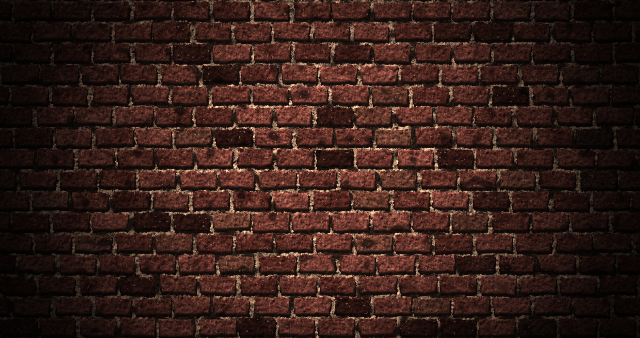
This texture is drawn by a WebGL 1 fragment shader. Its source:

```glsl
precision highp float;
// Weathered red brick wall in running bond under a soft pool of light.
// Jittered rounded boxes form the bricks; wrapping gradient noise chips their
// edges and stains them, and a shifted distance lookup casts joint shadows.
uniform vec2 u_resolution;

#define BRICKS vec2(16.0, 16.0)         // bricks across, rows up
#define ASPECT 1.9                      // brick cell width over height
#define JOINT 0.085                     // half joint width, in row heights
#define CORNER 0.045                    // brick corner radius
#define WOBBLE 0.08                     // unevenness of the brick outlines
#define SHADOW_REACH vec2(-0.05, 0.11)  // offset toward the light
#define BRICK_LIGHT vec3(0.56, 0.30, 0.25)
#define BRICK_DARK vec3(0.28, 0.125, 0.10)
#define BRICK_BROWN vec3(0.42, 0.27, 0.20)
#define MORTAR vec3(0.80, 0.62, 0.49)
#define GAP vec3(0.05, 0.025, 0.018)
#define EDGE_LIGHT 0.11                 // brightness left at the dark border

vec2 hash2(vec2 p) {
  vec3 a = fract(p.xyx * vec3(0.1031, 0.1030, 0.0973));
  a += dot(a, a.yzx + 33.33);
  return fract((a.xx + a.yz) * a.zy);
}

// Dot product of a wrapped lattice gradient with the offset from its corner
float corner(vec2 cell, vec2 offset, vec2 period) {
  return dot(hash2(mod(cell, period) + period) * 2.0 - 1.0, offset);
}

// Gradient noise that repeats over the unit square
float noise(vec2 uv, vec2 period) {
  vec2 p = uv * period, i = floor(p), f = p - i;
  vec2 u = f * f * f * (f * (f * 6.0 - 15.0) + 10.0);
  vec2 x = vec2(1.0, 0.0), y = x.yx;
  return mix(mix(corner(i, f, period), corner(i + x, f - x, period), u.x),
             mix(corner(i + y, f - y, period), corner(i + 1.0, f - 1.0, period), u.x), u.y);
}

float fbm(vec2 uv, vec2 period) {
  float sum = 0.0, gain = 1.0;
  for (int octave = 0; octave < 4; octave++) {
    sum += gain * noise(uv, period);
    period *= 2.0;
    gain *= 0.65;
  }
  return sum;
}

// Signed distance to the brick in this cell, in row heights
float brick(vec2 uv, out vec2 tone, out vec2 local) {
  vec2 q = uv * BRICKS;
  float row = mod(floor(q.y), BRICKS.y);
  q.x += 0.5 * mod(row, 2.0) + 0.25 * hash2(vec2(row, 7.0)).x;
  vec2 cell = vec2(mod(floor(q.x), BRICKS.x), row);
  tone = hash2(cell + 41.0);
  vec2 shift = hash2(cell + 93.0) - 0.5;
  vec2 shrink = hash2(cell + 157.0);
  local = (fract(q) - 0.5) * vec2(ASPECT, 1.0) - shift * vec2(0.10, 0.06);
  local.y += local.x * (shrink.x - 0.5) * 0.07;
  vec2 halfSize = 0.5 * vec2(ASPECT, 1.0) - JOINT * (0.75 + 0.6 * shrink);
  vec2 e = abs(local) - halfSize + CORNER;
  return length(max(e, 0.0)) + min(max(e.x, e.y), 0.0) - CORNER;
}

void main() {
  vec2 uv = gl_FragCoord.xy / u_resolution;
  vec2 rowUnits = BRICKS * vec2(ASPECT, 1.0);
  float pixel = BRICKS.y / u_resolution.y;

  // Uneven outlines and chipped edges
  vec2 warp = vec2(noise(uv, vec2(62.0, 34.0)), noise(uv, vec2(58.0, 30.0)));
  vec2 wall = uv + WOBBLE * warp / rowUnits;
  float grain = fbm(uv, vec2(150.0, 80.0));
  float stain = fbm(uv, vec2(34.0, 18.0));
  vec2 tone, local, otherTone, otherLocal;
  float d = brick(wall, tone, local) + 0.05 * grain + 0.04 * max(stain, 0.0);
  float above = brick(wall + SHADOW_REACH / rowUnits, otherTone, otherLocal);

  // Brick faces: tone per brick, a few brown or sooty ones
  vec3 face = mix(BRICK_DARK, BRICK_LIGHT, clamp(0.1 + 0.65 * tone.x + 0.6 * stain, 0.0, 1.0));
  face = mix(face, BRICK_BROWN, 0.55 * smoothstep(0.87, 0.95, tone.y));
  face *= mix(0.55, 1.0, smoothstep(0.02, 0.10, tone.x));

  // Rough surface lit from above, with soot patches and pale specks
  float relief = grain - fbm(uv + vec2(-0.04, 0.08) / rowUnits, vec2(150.0, 80.0));
  face *= max(1.0 + 0.55 * grain + 0.40 * relief, 0.15);
  face *= 1.0 - 0.55 * smoothstep(0.22, 0.42, noise(uv, vec2(41.0, 23.0)) + 0.15 * grain);
  float specks = smoothstep(0.27, 0.45, noise(uv, vec2(250.0, 132.0)));
  face = mix(face, MORTAR, 0.5 * specks);

  // Worn rim: lit on the upper edge, shaded on the lower
  float rim = smoothstep(-0.12, -0.01, d);
  face *= 1.0 + rim * mix(-0.65, 0.30, smoothstep(-0.2, 0.2, local.y));

  // Crumbled mortar, missing in places and shaded by the brick above
  vec3 joint = MORTAR * max(0.85 + 0.6 * grain + 0.5 * relief, 0.1);
  float missing = smoothstep(0.0, 0.22, noise(uv, vec2(47.0, 27.0)) + 0.3 * grain);
  float shadow = smoothstep(0.04, -0.03, above + 0.06 * grain);
  joint = mix(joint, GAP, max(0.85 * missing, 0.93 * shadow));

  vec3 color = mix(joint, face, smoothstep(0.5 * pixel, -0.5 * pixel, d));

  // Pool of light, equal on opposite borders
  float reach = length((uv - 0.5) * vec2(1.13, 0.65));
  color *= mix(EDGE_LIGHT, 1.0, smoothstep(0.62, 0.12, reach));
  gl_FragColor = vec4(clamp(color, 0.0, 1.0), 1.0);
}
```
